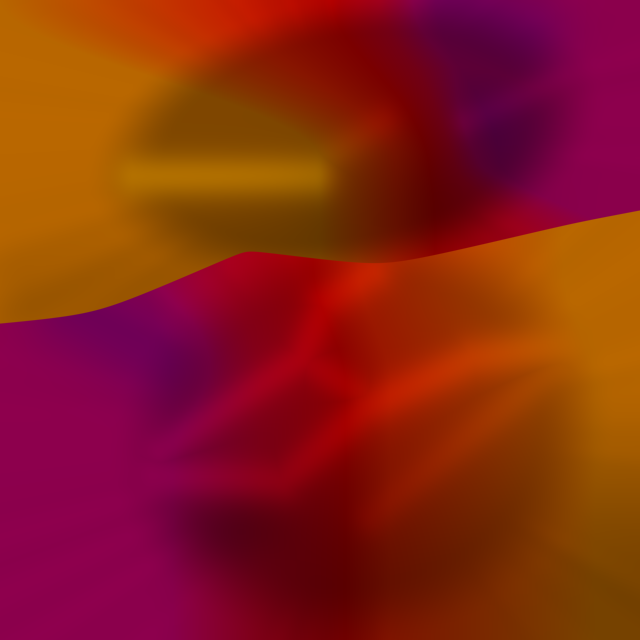
Give the GLSL for this background, as a Shadertoy shader.

```glsl
// Two soft, glowing colour fields split by a wavy edge, each with a shaded lens.
// A hue ramp runs across each field; its lens darkens it and blurred segments
// form bright ridges. Faint hashed rays fan out around each lens.

const int STOPS = 6;
const vec3 RAMP[STOPS] = vec3[STOPS](
    vec3(0.72, 0.40, 0.00),   // orange
    vec3(0.77, 0.12, 0.00),   // vermilion
    vec3(0.70, 0.00, 0.00),   // red
    vec3(0.65, 0.00, 0.12),   // crimson
    vec3(0.55, 0.00, 0.30),   // magenta
    vec3(0.44, 0.00, 0.34));  // violet

vec3 rampColor(float k) {
    vec3 color = RAMP[0];
    for (int i = 1; i < STOPS; i++)
        color = mix(color, RAMP[i], clamp(k - float(i - 1), 0.0, 1.0));
    return color;
}

float linearStep(float a, float b, float x) {
    return clamp((x - a) / (b - a), 0.0, 1.0);
}

// Ramp position from the places where it reaches 0, 1, 2 and 4.
float rampPosition(float x, float p0, float p1, float p2, float p4) {
    return linearStep(p0, p1, x) + linearStep(p1, p2, x) + 2.0 * linearStep(p2, p4, x);
}

// Gaussian glow around the segment a-b.
float glow(vec2 p, vec2 a, vec2 b, float radius) {
    vec2 ab = b - a;
    float t = clamp(dot(p - a, ab) / dot(ab, ab), 0.0, 1.0);
    vec2 d = (p - a - ab * t) / radius;
    return exp(-dot(d, d));
}

float blob(vec2 p, vec2 center, vec2 radius) {
    vec2 d = (p - center) / radius;
    return exp(-dot(d, d));
}

// Soft tilted ellipse: 1 inside, 0 outside.
float lens(vec2 p, vec2 center, vec2 axis, vec2 radius) {
    vec2 d = p - center;
    vec2 local = vec2(dot(d, axis), dot(d, vec2(-axis.y, axis.x)));
    return 1.0 - smoothstep(0.76, 1.12, length(local / radius));
}

float hash(float n) {
    n = fract(n * 0.1031);
    n *= n + 33.33;
    return fract(n * (n + n));
}

// Value noise over the angle, wrapped to stay seamless.
float rays(vec2 d, float count) {
    float a = (atan(d.y, d.x) / 6.28318 + 0.5) * count;
    float cell = floor(a);
    float left = hash(mod(cell, count) + 1.0);
    float right = hash(mod(cell + 1.0, count) + 1.0);
    return mix(left, right, smoothstep(0.0, 1.0, a - cell)) - 0.5;
}

float hinge(float x, float bend, float softness) {
    float d = x - bend;
    return 0.5 * (d + sqrt(d * d + softness * softness));
}

// Height of the dividing edge: a line with four rounded bends.
float edgeHeight(float x) {
    return 0.492 + 0.08 * x + 0.36 * hinge(x, 0.15, 0.06) - 0.57 * hinge(x, 0.385, 0.012)
         + 0.37 * hinge(x, 0.60, 0.05) - 0.05 * hinge(x, 0.90, 0.04);
}

vec3 upperField(vec2 p) {
    float depth = 1.0 - p.y;
    float w = smoothstep(0.0, 0.25, depth);
    float k = rampPosition(p.x, 0.5 * w, 0.36 + 0.26 * w, 0.52 + 0.16 * w,
                           0.68 + 0.10 * w + 0.22 * smoothstep(0.25, 0.40, depth));
    k += max(glow(p, vec2(0.71, 1.0), vec2(0.82, 0.95), 0.07), blob(p, vec2(0.76, 0.80), vec2(0.08)));

    float body = lens(p, vec2(0.54, 0.785), vec2(0.98, 0.20), vec2(0.37, 0.20));
    float bar = glow(p, vec2(0.21, 0.724), vec2(0.49, 0.724), 0.035);
    float ridge = max(0.9 * bar, 0.35 * glow(p, vec2(0.51, 0.75), vec2(0.60, 0.81), 0.03));
    ridge = max(ridge, 0.4 * glow(p, vec2(0.73, 0.81), vec2(0.88, 0.88), 0.025));
    float light = 1.0 - 0.31 * body * (1.0 - ridge);
    light *= 1.0 - 0.28 * blob(p, vec2(0.66, 0.67), vec2(0.14, 0.13));
    light *= 1.0 - 0.16 * glow(p, vec2(0.06, 0.52), vec2(0.50, 0.62), 0.09);
    light += 0.03 * (1.0 - body) * rays(p - vec2(0.54, 0.785), 90.0);
    return rampColor(k) * light + vec3(0.0, 0.05, 0.0) * bar;
}

vec3 lowerField(vec2 p) {
    float x = p.x + 0.05 * smoothstep(0.40, 0.58, p.y);
    float k = rampPosition(-x, -0.93, -0.61, -0.54, -0.27);
    k += glow(p, vec2(0.12, 0.52), vec2(0.26, 0.44), 0.075);

    float body = lens(p, vec2(0.566, 0.323), vec2(0.96, 0.28), vec2(0.36, 0.30));
    // Long ridge across the lens, then the branch above it.
    float ridge = glow(p, vec2(0.24, 0.255), vec2(0.44, 0.245), 0.035);
    ridge = max(ridge, glow(p, vec2(0.44, 0.245), vec2(0.57, 0.36), 0.032));
    ridge = max(ridge, glow(p, vec2(0.57, 0.36), vec2(0.74, 0.44), 0.034));
    ridge = max(ridge, glow(p, vec2(0.74, 0.44), vec2(0.89, 0.465), 0.036));
    ridge = max(ridge, 0.9 * glow(p, vec2(0.25, 0.295), vec2(0.47, 0.44), 0.03));
    ridge = max(ridge, 0.9 * glow(p, vec2(0.47, 0.44), vec2(0.51, 0.53), 0.03));
    ridge = max(ridge, glow(p, vec2(0.51, 0.53), vec2(0.58, 0.575), 0.035));
    ridge = max(ridge, 0.7 * glow(p, vec2(0.47, 0.44), vec2(0.57, 0.38), 0.028));
    ridge = max(ridge, 0.5 * glow(p, vec2(0.58, 0.19), vec2(0.87, 0.43), 0.03));
    float light = 1.0 - 0.22 * body * (1.0 - ridge);
    light *= 1.0 - 0.36 * smoothstep(0.22, 0.52, p.x) * (1.0 - smoothstep(0.05, 0.45, p.y));
    light *= 1.0 - 0.22 * blob(p, vec2(0.37, 0.175), vec2(0.09, 0.06));
    light += 0.03 * (1.0 - body) * rays(p - vec2(0.566, 0.323), 90.0);
    return rampColor(k) * light;
}

void mainImage(out vec4 fragColor, in vec2 fragCoord) {
    vec2 p = fragCoord / iResolution.xy;
    float pixel = 0.8 / iResolution.y;
    float above = smoothstep(-pixel, pixel, p.y - edgeHeight(p.x));
    fragColor = vec4(mix(lowerField(p), upperField(p), above), 1.0);
}
```
